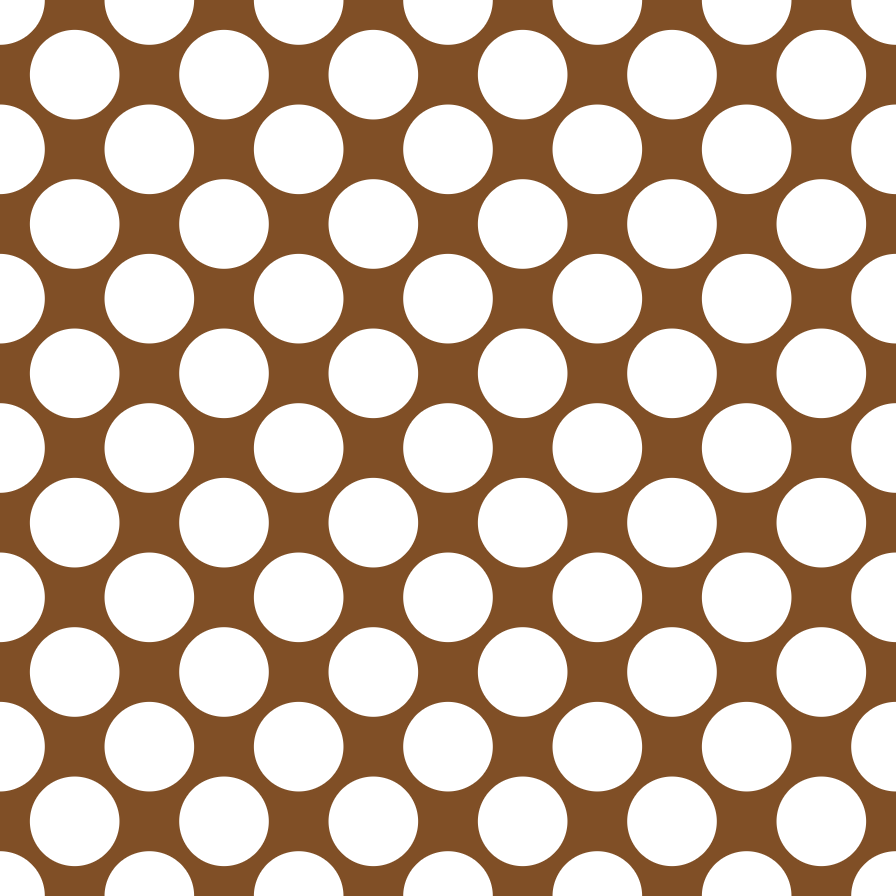
Reproduce this pattern procedurally as a Shadertoy shader.

```glsl
// Polka dots: white discs on a plain brown ground, in staggered rows.
// Each square cell holds one disc at its corners and one at its centre;
// a whole number of cells spans the canvas, so it tiles without a seam.

const float REPEATS = 6.0;      // cells across and down
const float DOT_RADIUS = 0.3;   // in cell widths
const vec3 GROUND_COLOR = vec3(0.50, 0.31, 0.15);
const vec3 DOT_COLOR = vec3(1.0);

// Signed distance to the nearest disc of a unit grid centred on whole numbers
float dotGrid(vec2 p, float radius) {
    return length(fract(p + 0.5) - 0.5) - radius;
}

// Two grids, the second shifted by half a cell both ways
float staggeredDots(vec2 p, float radius) {
    return min(dotGrid(p, radius), dotGrid(p + 0.5, radius));
}

// Coverage of a shape, smoothed over one pixel
float coverage(float dist, float pixel) {
    return clamp(0.5 - dist / pixel, 0.0, 1.0);
}

void mainImage(out vec4 fragColor, in vec2 fragCoord) {
    vec2 cell = fragCoord / iResolution.xy * REPEATS;
    float pixel = REPEATS / min(iResolution.x, iResolution.y);

    float dots = coverage(staggeredDots(cell, DOT_RADIUS), pixel);
    fragColor = vec4(mix(GROUND_COLOR, DOT_COLOR, dots), 1.0);
}
```
